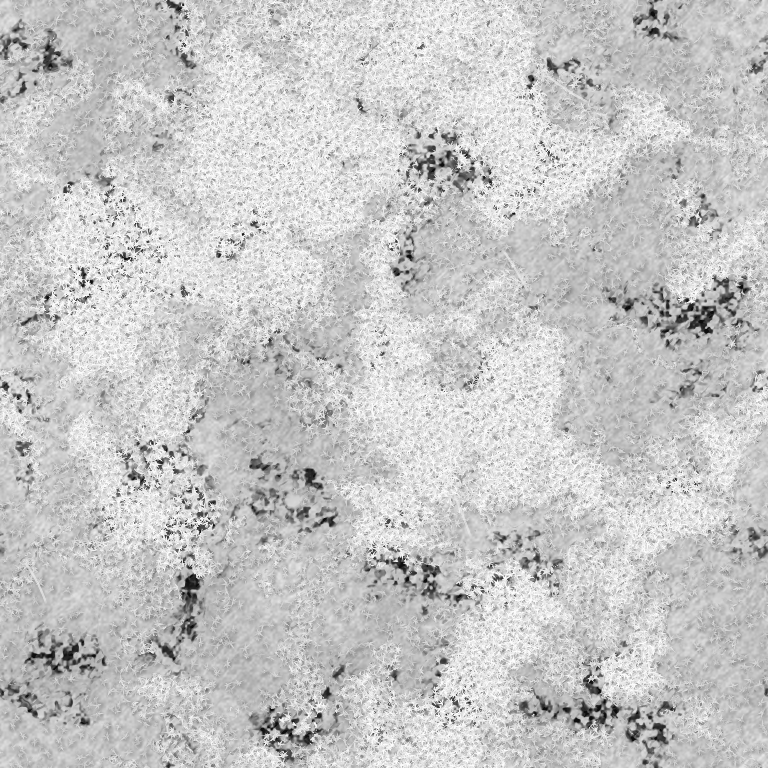
A Shadertoy shader for this texture map:

```glsl
// Integer hash of a non-negative whole-number cell
vec3 hash3(vec3 cell) {
    uvec3 v = uvec3(cell) * 1664525u + 1013904223u;
    v.x += v.y * v.z; v.y += v.z * v.x; v.z += v.x * v.y;
    v ^= v >> 16u;
    v.x += v.y * v.z; v.y += v.z * v.x; v.z += v.x * v.y;
    return vec3(v >> 8u) / 16777216.;
}

// Value noise that repeats after a whole number of cells
float noise(vec2 p, vec2 period, float seed) {
    vec2 cell = floor(p), f = fract(p);
    f = f * f * (3. - 2. * f);
    vec2 lo = mod(cell, period), hi = mod(cell + 1., period);
    float bottom = mix(hash3(vec3(lo, seed)).x, hash3(vec3(hi.x, lo.y, seed)).x, f.x);
    float top = mix(hash3(vec3(lo.x, hi.y, seed)).x, hash3(vec3(hi, seed)).x, f.x);
    return mix(bottom, top, f.y);
}

float fbm(vec2 uv, float period, float gain, float seed) {
    float sum = 0., total = 0., amp = 1.;
    for (int i = 0; i < 5; i++) {
        sum += amp * noise(uv * period, vec2(period), seed + float(i));
        total += amp;
        period *= 2.;
        amp *= gain;
    }
    return sum / total;
}

// Ragged star of seven pointed leaves; x is the mask, y a tone for each leaf
vec2 sprig(vec2 d, vec3 rnd, float blur) {
    float sector = (atan(d.y, d.x) / 6.2832 + rnd.z) * 7.;
    vec3 leaf = hash3(vec3(mod(floor(sector), 7.), floor(rnd.xy * 999.)));
    float angle = (fract(sector) - .35 - .3 * leaf.z) * 6.2832 / 7.;
    float along = cos(angle) * length(d);
    float across = abs(sin(angle)) * length(d);
    float width = .15 * (1. - along / (.2 + .65 * leaf.x));
    return vec2(smoothstep(blur, -blur, across - width), leaf.y);
}

mat2 rotation(float a) {
    return mat2(cos(a), sin(a), -sin(a), cos(a));
}

void mainImage(out vec4 fragColor, in vec2 fragCoord) {
    vec2 uv = fragCoord / iResolution.y;
    float pixel = 1. / iResolution.y;

    // Moss cover with ragged borders, and small clusters of dark pits
    vec2 warp = vec2(fbm(uv, 9., .6, 11.), fbm(uv, 9., .6, 23.)) - .5;
    float density = smoothstep(.37, .62, fbm(uv + .22 * warp, 6., .7, 37.));
    float pits = smoothstep(.54, .72, fbm(uv + .15 * warp, 13., .65, 51.));

    // Soil with diagonal streaks and fine grain
    vec2 diagonal = vec2(uv.x + uv.y, uv.x - uv.y) + .05 * warp;
    float streak = noise(diagonal * vec2(90., 210.), vec2(90., 210.), 61.) - .5;
    float grain = noise(uv * 300., vec2(300.), 67.) - .5;
    float tone = .775 + .1 * streak + .1 * grain + .1 * density;
    tone += .2 * (fbm(uv, 8., .6, 71.) - .5);

    // Smooth pale pebbles
    for (int i = 0; i < 7; i++) {
        vec3 rnd = hash3(vec3(float(i), 5., 83.));
        vec2 d = rotation(rnd.z * 6.2832) * (fract(uv - rnd.xy + .5) - .5);
        float r = length(d * vec2(1., 1.6)) / (.012 + .014 * rnd.z);
        tone = mix(tone, .83 + 3. * d.y, .8 * smoothstep(1.1, .8, r));
    }

    // Shadowed gaps
    float speck = .6 * noise(uv * 130., vec2(130.), 89.) + .4 * noise(uv * 260., vec2(260.), 91.);
    float fleck = noise(diagonal * vec2(110., 190.), vec2(110., 190.), 97.);
    tone -= .6 * pits * smoothstep(.4, .68, speck);
    tone -= .2 * smoothstep(.62, .9, fleck) * smoothstep(0., .4, density + pits);

    // Overlapping layers of sprigs, each shading what lies below
    for (int layer = 0; layer < 4; layer++) {
        float count = 84. + 9. * float(layer);
        float cover = density - .5 * pits + (layer < 2 ? .25 : 0.);
        vec2 p = uv * count;
        for (int k = 0; k < 9; k++) {
            vec2 cell = floor(p) + vec2(k % 3, k / 3) - 1.;
            vec3 rnd = hash3(vec3(mod(cell, count), 101. + float(layer)));
            vec2 d = p - cell - .5 - .9 * (rnd.xy - .5);
            float limit = .9 * fract(rnd.z * 37.);
            float present = smoothstep(limit, limit + .12, cover);
            vec2 leaf = sprig(d, rnd, .5 * pixel * count);
            float shade = mix(.14, .06, density) * smoothstep(.75, .2, length(d + vec2(-.1, .15)));
            tone *= 1. - shade * present;
            float leafTone = mix(.79, .965, density) + .12 * (leaf.y - .5);
            tone = mix(tone, leafTone, leaf.x * present);
        }
    }

    // A few thin bent stalks
    for (int i = 0; i < 6; i++) {
        vec3 rnd = hash3(vec3(float(i), 9., 131.));
        vec2 d = rotation(rnd.z * 6.2832) * (fract(uv - rnd.xy + .5) - .5);
        float line = abs(d.y - 6. * (rnd.x - .5) * d.x * d.x);
        float mask = smoothstep(.0008 + pixel, .0008, line) * smoothstep(.035, .025, abs(d.x));
        tone = mix(tone, .92, .7 * mask);
    }

    fragColor = vec4(vec3(clamp(tone, .05, .99)), 1.);
}
```
